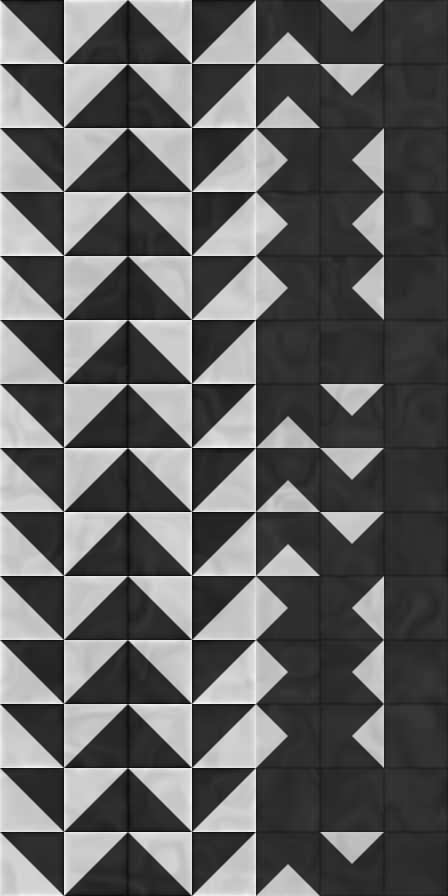
Give the GLSL for this pattern, as a Shadertoy shader.

```glsl
// Glazed black and white tiles: zigzag triangles beside a dark strip with small notches.

const vec2 GRID = vec2(7.0, 14.0);
const float DARK = 0.185;
const float LIGHT = 0.785;

// Hash without sine
float hash(vec2 p) {
    vec3 q = fract(vec3(p.xyx) * 0.1031);
    q += dot(q, q.yzx + 33.33);
    return fract((q.x + q.y) * q.z);
}

float valueNoise(vec2 p) {
    vec2 cell = floor(p);
    vec2 f = fract(p);
    f = f * f * f * (f * (f * 6.0 - 15.0) + 10.0);
    float low = mix(hash(cell), hash(cell + vec2(1.0, 0.0)), f.x);
    float high = mix(hash(cell + vec2(0.0, 1.0)), hash(cell + vec2(1.0)), f.x);
    return mix(low, high, f.y);
}

// Swirled glaze, centred on zero
float glaze(vec2 p) {
    vec2 warp = vec2(valueNoise(p * 1.7 + 11.0), valueNoise(p * 1.7 + 47.0)) - 0.5;
    float broad = valueNoise(p * 2.1 + warp * 3.5);
    float fine = valueNoise(p * 4.3 + warp * 5.0 + 23.0);
    return broad * 0.7 + fine * 0.3 - 0.5;
}

// Half of a square, split on a diagonal; negative inside
float halfSquare(vec2 c, vec2 normal) {
    return dot(c, normal) * 0.7071;
}

// Quarter of a square, resting on the side it faces; negative inside
float quarterSquare(vec2 c, vec2 facing) {
    float across = abs(dot(c, vec2(-facing.y, facing.x)));
    return (across - dot(c, facing)) * 0.7071;
}

// Distance to the light shape in one tile; row counts from the top
float tileShape(vec2 c, float column, float row) {
    if (column < 4.0) {
        vec2 normal = vec2(column < 2.0 ? 1.0 : -1.0,
                           mod(column + 1.0, 4.0) < 2.0 ? 1.0 : -1.0);
        return halfSquare(c, normal);
    }
    float phase = mod(row, 7.0);
    if (column > 5.0 || phase == 5.0) return 1.0;
    bool sideways = phase > 1.0 && phase < 5.0;
    vec2 facing = sideways ? vec2(-1.0, 0.0) : vec2(0.0, -1.0);
    return quarterSquare(c, column < 5.0 ? facing : -facing);
}

float tileWall(vec2 p, float blur) {
    vec2 id = floor(p);
    vec2 c = fract(p) - 0.5;
    float row = GRID.y - 1.0 - id.y;
    float light = 1.0 - smoothstep(-blur, blur, tileShape(c, id.x, row));
    float zigzag = 1.0 - step(4.0, id.x);

    // Wavy glaze and slight differences between tiles
    float swirl = glaze(p + id * 3.7);
    float tint = hash(id + 5.0) - 0.5;
    float darkTone = DARK - 0.018 * zigzag + swirl * 0.075 + tint * 0.012;
    float lightTone = LIGHT - 0.025 * (1.0 - zigzag) + swirl * 0.11 + tint * 0.03;

    // Rims: pale glaze brightens, black glaze deepens
    vec2 toEdge = 0.5 - abs(c);
    float edge = min(toEdge.x, toEdge.y);
    float wobble = 0.025 + 0.025 * valueNoise(p * 5.0 + 70.0);
    float rim = exp(-edge / wobble) * mix(0.25, 0.6 + 0.4 * hash(id + 31.0), zigzag);
    lightTone += rim * 0.17;
    darkTone -= rim * 0.11;

    // Thin groove between tiles
    float groove = 1.0 - smoothstep(0.006, 0.006 + 2.0 * blur, edge);
    darkTone -= groove * 0.025;
    return mix(darkTone, lightTone, light);
}

void mainImage(out vec4 fragColor, in vec2 fragCoord) {
    float blur = 0.6 * GRID.x / iResolution.x;
    float tone = 0.0;
    // Four samples soften the seams
    for (int i = 0; i < 4; i++) {
        vec2 offset = vec2(float(i % 2), float(i / 2)) * 0.5 - 0.25;
        vec2 p = (fragCoord + offset) / iResolution.xy * GRID;
        tone += tileWall(p, blur) * 0.25;
    }
    fragColor = vec4(vec3(clamp(tone, 0.0, 1.0)), 1.0);
}
```
